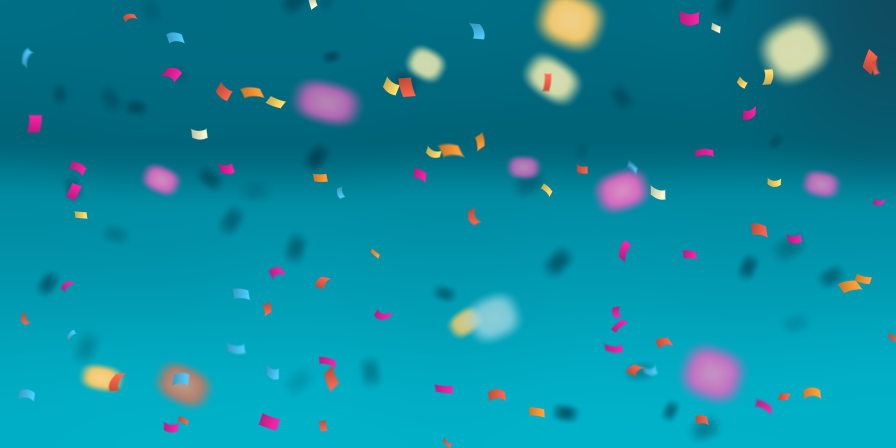
Reproduce this background procedurally as a WebGL 1 fragment shader.

```glsl
precision highp float;
// Confetti falling in front of a teal wall with a soft horizontal shade line.
// Three scattered layers are composited back to front: blurred shadows,
// large out-of-focus discs and small crisp paper flakes.

uniform vec2 u_resolution;

const float PI = 3.14159;
const int SHADOWS = 36;
const int DISCS = 14;
const int FLAKES = 80;

float hash(float n) {
  return fract(sin(n * 127.1 + 3.7) * 43758.5453);
}

float hash2d(vec2 p) {
  return fract(sin(dot(p, vec2(127.1, 311.7))) * 43758.5453);
}

float valueNoise(vec2 p) {
  vec2 cell = floor(p);
  vec2 f = fract(p);
  f = f * f * (3.0 - 2.0 * f);
  float low = mix(hash2d(cell), hash2d(cell + vec2(1.0, 0.0)), f.x);
  float high = mix(hash2d(cell + vec2(0.0, 1.0)), hash2d(cell + vec2(1.0)), f.x);
  return mix(low, high, f.y);
}

vec2 rotate(vec2 p, float angle) {
  float c = cos(angle);
  float s = sin(angle);
  return vec2(c * p.x + s * p.y, c * p.y - s * p.x);
}

// Evenly spread sequence, loosened by random jitter.
vec2 scatter(float index, float seed, float aspect) {
  vec2 jitter = vec2(hash(index + seed), hash(index + seed + 0.37));
  vec2 spread = fract(index * vec2(0.7549, 0.5698) + hash(seed) + 0.3 * jitter);
  return spread * vec2(aspect, 1.0);
}

// Coverage of a blurred, rounded blob.
float softBlob(vec2 p, vec2 halfSize, float inner, float outer) {
  vec2 q = abs(p) / halfSize;
  float radius = pow(pow(q.x, 2.6) + pow(q.y, 2.6), 1.0 / 2.6);
  return 1.0 - smoothstep(inner, outer, radius);
}

// Coverage of a sheared and slightly curled paper rectangle.
float paper(vec2 p, vec2 halfSize, float shear, float curl, float blur) {
  p.x += shear * p.y;
  p.y += curl * (p.x * p.x / halfSize.x - 0.3 * halfSize.x);
  vec2 d = abs(p) - halfSize;
  return 1.0 - smoothstep(-blur, blur, max(d.x, d.y));
}

vec3 flakeColor(float pick) {
  if (pick < 0.24) return vec3(0.91, 0.10, 0.58);
  if (pick < 0.48) return vec3(0.92, 0.34, 0.25);
  if (pick < 0.62) return vec3(0.97, 0.56, 0.18);
  if (pick < 0.78) return vec3(0.96, 0.80, 0.36);
  if (pick < 0.92) return vec3(0.28, 0.72, 0.90);
  return vec3(0.93, 0.91, 0.76);
}

vec3 discColor(float pick) {
  if (pick < 0.36) return vec3(0.87, 0.89, 0.67);
  if (pick < 0.66) return vec3(0.88, 0.38, 0.75);
  if (pick < 0.84) return vec3(0.62, 0.84, 0.90);
  if (pick < 0.93) return vec3(0.96, 0.78, 0.40);
  return vec3(0.92, 0.42, 0.30);
}

vec3 wall(vec2 p, float aspect) {
  vec3 lit = mix(vec3(0.0, 0.70, 0.79), vec3(0.0, 0.55, 0.64), smoothstep(0.0, 0.6, p.y));
  vec3 shade = mix(vec3(0.0, 0.39, 0.47), vec3(0.0, 0.43, 0.52), smoothstep(0.62, 1.0, p.y));
  float uneven = valueNoise(p * vec2(3.0, 5.0)) - 0.5;
  vec3 color = mix(lit, shade, smoothstep(0.53, 0.69, p.y + 0.04 * uneven));
  float corner = 1.0 - smoothstep(0.0, 0.5, length(p - vec2(aspect, 1.0)));
  color = mix(color, vec3(0.07, 0.27, 0.35), 0.8 * corner);
  return color * (1.0 + 0.04 * uneven);
}

void main() {
  float aspect = u_resolution.x / u_resolution.y;
  float pixel = 1.0 / u_resolution.y;
  vec2 p = gl_FragCoord.xy * pixel;
  vec3 color = wall(p, aspect);

  // Shadows cast on the wall
  for (int i = 0; i < SHADOWS; i++) {
    float id = float(i);
    vec2 q = rotate(p - scatter(id, 11.3, aspect), PI * hash(id + 20.1));
    float size = mix(0.018, 0.04, hash(id + 60.2));
    float cover = softBlob(q, size * vec2(1.0, 0.7), 0.1, 1.4);
    color = mix(color, vec3(0.0, 0.20, 0.27), cover * mix(0.15, 0.65, hash(id + 100.3)));
  }

  // Out-of-focus discs with a brighter core
  for (int i = 0; i < DISCS; i++) {
    float id = float(i);
    vec2 q = rotate(p - scatter(id, 231.7, aspect), 1.3 * (hash(id + 240.1) - 0.5));
    float size = mix(0.032, 0.074, hash(id + 260.2));
    vec2 halfSize = size * vec2(1.0, mix(0.6, 0.9, hash(id + 280.3)));
    float core = softBlob(q, halfSize, 0.0, 0.9);
    vec3 tint = mix(discColor(hash(id + 300.4)), vec3(0.97, 0.92, 0.82), 0.3 * core);
    float cover = softBlob(q, halfSize, 0.55, 1.25);
    color = mix(color, tint, cover * mix(0.75, 1.0, hash(id + 320.5)));
  }

  // Crisp flakes, mostly lying near the horizontal
  for (int i = 0; i < FLAKES; i++) {
    float id = float(i);
    float turn = 2.0 * hash(id + 420.1) - 1.0;
    vec2 q = rotate(p - scatter(id, 401.9, aspect), 0.5 * PI * turn * abs(turn));
    float size = mix(0.010, 0.022, hash(id + 520.2));
    vec2 halfSize = size * vec2(1.0, mix(0.35, 0.75, hash(id + 620.3)));
    float blur = max(0.7 * pixel, mix(0.0015, 0.006, pow(hash(id + 720.4), 3.0)));
    float cover = paper(q, halfSize, hash(id + 820.5) - 0.5, 0.9 * (hash(id + 920.6) - 0.5), blur);
    float sheen = 1.0 + 0.15 * clamp(q.x / size, -1.0, 1.0);
    color = mix(color, flakeColor(hash(id + 1020.7)) * sheen, 0.95 * cover);
  }

  gl_FragColor = vec4(clamp(color, 0.0, 1.0), 1.0);
}
```
